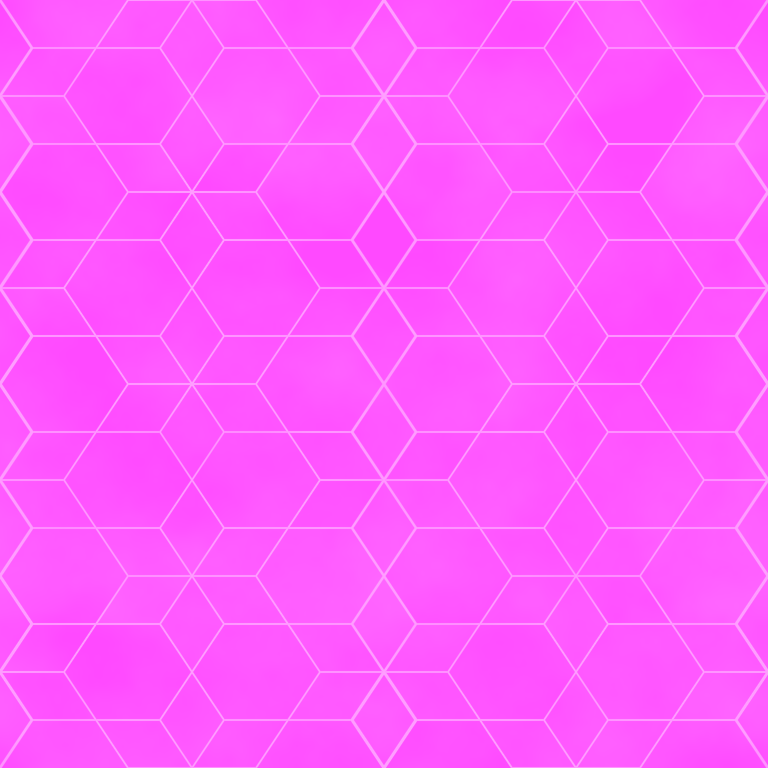
A three.js fragment shader for this pattern:

```glsl
// Magenta tiling of hexagons and rhombi with thin pale joints and soft cloudy glaze.
varying vec2 vUv;

const vec2 GRID = vec2(24.0, 16.0);   // construction units across the canvas
const vec2 REPEAT = vec2(12.0, 4.0);  // units per repeat: 2 across, 4 down
const float SOFTNESS = 0.001;
const float JOINT_GREEN = 0.62;

float hash(vec2 p) {
  vec3 q = fract(vec3(p.xyx) * 0.1031);
  q += dot(q, q.yzx + 33.33);
  return fract((q.x + q.y) * q.z);
}

// Value noise that wraps after a whole number of cells.
float wrappedNoise(vec2 uv, float cells) {
  vec2 p = uv * cells;
  vec2 i = floor(p);
  vec2 f = fract(p);
  f = f * f * (3.0 - 2.0 * f);
  vec2 a = mod(i, cells);
  vec2 b = mod(i + 1.0, cells);
  return mix(mix(hash(a), hash(vec2(b.x, a.y)), f.x),
             mix(hash(vec2(a.x, b.y)), hash(b), f.x), f.y);
}

float clouds(vec2 uv) {
  float sum = 0.0;
  float weight = 0.5;
  float cells = 7.0;
  for (int i = 0; i < 5; i++) {
    sum += weight * wrappedNoise(uv + 0.17 * float(i), cells);
    weight *= 0.5;
    cells *= 2.0;
  }
  return sum / 0.96875;
}

// Distance in canvas units to a segment given in construction units.
float segment(vec2 p, vec2 a, vec2 b) {
  vec2 pa = (p - a) / GRID;
  vec2 ba = (b - a) / GRID;
  return length(pa - ba * clamp(dot(pa, ba) / dot(ba, ba), 0.0, 1.0));
}

float stroke(float d, float halfWidth) {
  return 1.0 - smoothstep(halfWidth - SOFTNESS, halfWidth + SOFTNESS, d);
}

// Centre of the tile that holds a point of the reduced domain.
vec2 tileCentre(vec2 f) {
  if (f.x < 1.0 - abs(f.y - 1.0)) return vec2(0.0, 1.0);
  return f.y < 1.0 ? vec2(2.0, 0.0) : vec2(1.5, 1.5);
}

// Joints of the reduced domain; the rhombus sides have their own width.
float joints(vec2 f, float thin, float side) {
  float sides = min(segment(f, vec2(0.0), vec2(1.0)),
                    segment(f, vec2(1.0), vec2(0.0, 2.0)));
  float others = min(segment(f, vec2(4.0, 0.0), vec2(2.0)),
                 min(segment(f, vec2(1.0), vec2(3.0, 1.0)),
                     segment(f, vec2(0.0, 2.0), vec2(2.0))));
  return max(stroke(sides, side), stroke(others, thin));
}

void main() {
  // Fold by two mirrors, then by a half turn.
  vec2 p = vUv * GRID;
  vec2 origin = REPEAT * floor(p / REPEAT + 0.5);
  vec2 d = p - origin;
  vec2 mirror = step(0.0, d) * 2.0 - 1.0;
  vec2 f = abs(d);
  bool turned = f.x + f.y > 4.0;
  if (turned) f = vec2(6.0, 2.0) - f;

  // Wrapped tile identity.
  vec2 centre = tileCentre(f);
  if (turned) centre = vec2(6.0, 2.0) - centre;
  vec2 id = mod(origin + mirror * centre, GRID);
  float tone = hash(id * 2.0 + 5.0);

  // Cloudy glaze, slightly shifted from tile to tile.
  float cloud = clouds(vUv + 0.06 * tone);
  float green = 0.327 + 0.15 * (cloud - 0.5) + 0.032 * (tone - 0.5);
  green = clamp(green, 0.285, 0.40);

  // Pale joints, heavier on the alternate rhombus columns.
  float thin = 0.00112;
  float heavy = mix(0.0015, 0.0022, hash(mod(origin, GRID) + 3.0));
  float line = joints(f, thin, turned ? thin : heavy);
  line *= 0.85 + 0.3 * wrappedNoise(vUv, 12.0);
  green = mix(green, JOINT_GREEN, min(line, 1.0));

  gl_FragColor = vec4(1.0, green, 1.0, 1.0);
}
```
